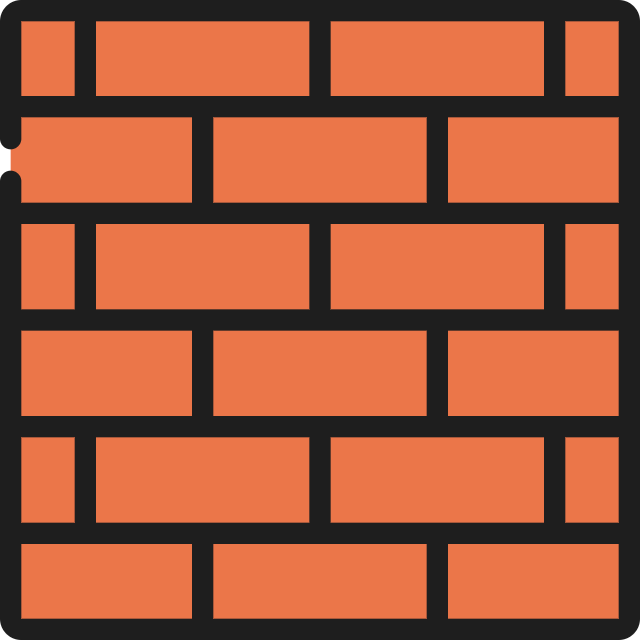
A three.js fragment shader for this pattern:

```glsl
// Flat brick wall icon: six running-bond courses inside a rounded dark frame.
// Joints come from repeated line distances; the frame is a rounded box with
// a square opening, broken on the left by a small gap with round line ends.

varying vec2 vUv;

const vec3 BRICK_COLOR  = vec3(0.922, 0.461, 0.286);
const vec3 MORTAR_COLOR = vec3(0.118, 0.118, 0.118);
const vec3 PAPER_COLOR  = vec3(1.0);

const float COURSES       = 6.0;
const float BRICK_PITCH   = 11.0 / 30.0;  // joint to joint, across
const float LINE_WIDTH    = 1.0 / 30.0;
const float HALF_LINE     = 0.5 * LINE_WIDTH;
const float CORNER_RADIUS = LINE_WIDTH;
const float GAP_CENTER    = 0.75;         // height of the break in the frame
const float GAP_REACH     = LINE_WIDTH;   // from gap center to cap center

float boxDistance(vec2 p, vec2 halfSize, float radius) {
  vec2 q = abs(p) - halfSize + radius;
  return length(max(q, 0.0)) + min(max(q.x, q.y), 0.0) - radius;
}

// Distance to the nearest line of a set spaced by pitch, one passing through 0
float repeatedLine(float x, float pitch) {
  return abs(fract(x / pitch + 0.5) - 0.5) * pitch;
}

float jointDistance(vec2 uv) {
  float course = floor(uv.y * COURSES);
  float shift = 0.5 * BRICK_PITCH * mod(course + 1.0, 2.0);
  float bed = repeatedLine(uv.y, 1.0 / COURSES);
  float upright = repeatedLine(uv.x - 0.5 - shift, BRICK_PITCH);
  return min(bed, upright) - HALF_LINE;
}

// Missing piece of the left frame line, leaving a round cap on either side
float gapDistance(vec2 uv) {
  float along = abs(uv.y - GAP_CENTER) - GAP_REACH;
  float slot = max(along, uv.x - 1.5 * LINE_WIDTH);
  float cap = length(vec2(uv.x - HALF_LINE, along)) - HALF_LINE;
  return max(slot, -cap);
}

float coverage(float dist, float pixel) {
  return clamp(0.5 - dist / pixel, 0.0, 1.0);
}

void main() {
  vec2 p = vUv - 0.5;
  float pixel = max(fwidth(vUv.x), fwidth(vUv.y));

  // Bricks fill the wall up to the middle of the frame line
  float outline = boxDistance(p, vec2(0.5), CORNER_RADIUS);
  float wall = boxDistance(p, vec2(0.5 - HALF_LINE), 0.0);

  // Frame and joints share one dark colour
  float opening = boxDistance(p, vec2(0.5 - LINE_WIDTH), 0.0);
  float frame = max(-opening, -gapDistance(vUv));
  float mortar = max(min(frame, jointDistance(vUv)), outline);

  vec3 color = mix(PAPER_COLOR, BRICK_COLOR, coverage(wall, pixel));
  color = mix(color, MORTAR_COLOR, coverage(mortar, pixel));
  gl_FragColor = vec4(color, 1.0);
}
```
